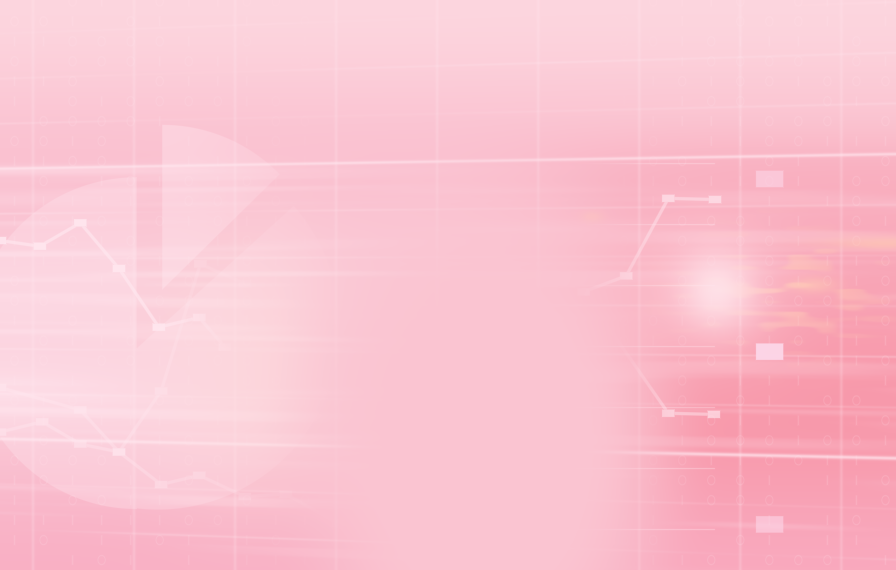
A Shadertoy shader for this background:

```glsl
// Canvas units: 100 per canvas height, origin at the lower left
float pixel() { return 100.0 / iResolution.y; }

float hash(vec2 p) {
    vec3 q = fract(vec3(p.xyx) * 0.1031);
    q += dot(q, q.yzx + 33.33);
    return fract((q.x + q.y) * q.z);
}

float noise(vec2 p) {
    vec2 i = floor(p), f = fract(p);
    f = f * f * (3.0 - 2.0 * f);
    return mix(mix(hash(i), hash(i + vec2(1, 0)), f.x),
               mix(hash(i + vec2(0, 1)), hash(i + vec2(1, 1)), f.x), f.y);
}

float fill(float d) { return 1.0 - smoothstep(-0.8 * pixel(), 0.8 * pixel(), d); }

float glow(vec2 p, vec2 center, vec2 radius) {
    vec2 q = (p - center) / radius;
    return exp(-dot(q, q));
}

float box(vec2 p, vec2 halfSize) {
    vec2 q = abs(p) - halfSize;
    return max(q.x, q.y);
}

// Distance to the nearest multiple of a step
float repeated(float x, float period) { return abs(mod(x + 0.5 * period, period) - 0.5 * period); }

// Chart line with a marker at each point
float chart(vec2 p, vec2 points[8]) {
    float line = 1e3, marker = 1e3;
    for (int i = 0; i < 8; i++) {
        vec2 a = points[i], ab = points[min(i + 1, 7)] - a, ap = p - a;
        float t = clamp(dot(ap, ab) / max(dot(ab, ab), 1e-4), 0.0, 1.0);
        line = min(line, length(ap - ab * t) - 0.28);
        marker = min(marker, box(ap, vec2(1.1, 0.65)));
    }
    return max(0.75 * fill(line), fill(marker));
}

// Pie with a notch, and the slice pulled out of it
float pie(vec2 p) {
    float left = max(length(p - vec2(24, 39.8)) - 29.1, p.x - 24.0);
    float right = max(length(p - vec2(27.7, 42.6)) - 32.0, 24.0 - p.x);
    right = max(right, dot(p - vec2(51.2, 63.5), vec2(-0.67, 0.74)));
    vec2 q = p - vec2(28.5, 49.2);
    float slice = max(length(q) - 28.9, max(-q.x, dot(q, vec2(0.7, -0.714))));
    return 0.8 * fill(left) + 0.7 * fill(right) + fill(slice);
}

// Faint grid of rings and ticks
float glyphs(vec2 p) {
    vec2 cell = floor(p / vec2(5.1, 3.5));
    vec2 q = p - (cell + 0.5) * vec2(5.1, 3.5);
    float ring = abs(length(q * vec2(1.25, 1.0)) - 0.8) - 0.1;
    float tick = box(q, vec2(0.12, 0.85));
    return fill(hash(cell) < 0.5 ? ring : tick) * step(0.25, hash(cell + 17.0));
}

vec3 background(vec2 p) {
    vec3 left = mix(vec3(0.975, 0.69, 0.77), vec3(0.98, 0.78, 0.835), smoothstep(0.0, 30.0, p.y));
    left = mix(left, vec3(0.98, 0.755, 0.815), smoothstep(52.0, 70.0, p.y));
    vec3 right = mix(vec3(0.975, 0.66, 0.74), vec3(0.97, 0.60, 0.67), smoothstep(0.0, 27.0, p.y));
    right = mix(right, vec3(0.975, 0.68, 0.745), smoothstep(30.0, 68.0, p.y));
    right = mix(right, vec3(0.98, 0.75, 0.805), smoothstep(66.0, 82.0, p.y));
    vec3 color = mix(left, right, smoothstep(70.0, 130.0, p.x));
    return mix(color, vec3(0.99, 0.835, 0.87), smoothstep(70.0, 100.0, p.y));
}

void mainImage(out vec4 fragColor, in vec2 fragCoord) {
    vec2 p = 100.0 * fragCoord / iResolution.y;
    p.x *= 157.4 * iResolution.y / (100.0 * iResolution.x);
    vec3 pale = vec3(1.0, 0.91, 0.94), peach = vec3(1.0, 0.80, 0.70);
    vec3 color = background(p);

    // Light streaks that fan out to the right
    float fan = (p.y - 50.0) / (1.0 + 0.0008 * p.x);
    float band = smoothstep(74.0, 62.0, p.y) * mix(0.4, 0.2, smoothstep(50.0, 110.0, p.x));
    float streak = noise(vec2(p.x * 0.022, fan * 1.1)) * noise(vec2(p.x * 0.03 + 9.0, fan * 0.4));
    color = mix(color, pale, band * smoothstep(0.2, 0.8, streak));
    float fine = repeated(fan - 20.4, 7.9) / 0.2;
    color = mix(color, pale, 0.28 * exp(-fine * fine) * noise(vec2(p.x * 0.03, floor(fan / 7.9))));
    float topBeam = (fan - 20.4) / 0.28, lowBeam = (fan + 27.0) / 0.32;
    color = mix(color, pale, 0.5 * exp(-topBeam * topBeam) + 0.6 * exp(-lowBeam * lowBeam));
    color = mix(color, pale, 0.4 * glow(p, vec2(0, 70), vec2(55, 0.9)));
    color = mix(color, pale, 0.45 * glow(p, vec2(0, 31), vec2(32, 6)));
    color = mix(color, pale, 0.25 * glow(p, vec2(5, 47), vec2(45, 9)));

    // Vertical grid, glyphs and the pie
    float grid = repeated(p.x - 5.8, 17.75) / 0.28;
    color = mix(color, pale, 0.22 * exp(-grid * grid));
    float sides = smoothstep(65.0, 25.0, p.x) + smoothstep(105.0, 125.0, p.x);
    color = mix(color, pale, 0.16 * sides * glyphs(p));
    color = mix(color, vec3(0.99, 0.85, 0.85), 0.55 * glow(p, vec2(44, 36), vec2(17, 24)));
    color = mix(color, pale, 0.38 * pie(p) * smoothstep(66.0, 28.0, p.x));

    // Warm sparks around the flare
    float warm = glow(p, vec2(138, 49), vec2(16, 9));
    float sparks = smoothstep(0.55, 0.9, noise(p * vec2(0.2, 1.0)));
    color = mix(color, peach, 0.6 * warm * sparks);
    color = mix(color, peach, 0.55 * glow(p, vec2(157, 57.4), vec2(13, 1.1)));
    color = mix(color, peach, 0.5 * glow(p, vec2(143, 50), vec2(4, 1.4)));
    color = mix(color, peach, 0.35 * glow(p, vec2(104, 62), vec2(2, 1)));

    // Soft clearing in the middle
    float clearing = 1.0 - smoothstep(0.45, 1.12, length((p - vec2(85, 22)) / vec2(37, 54)));
    color = mix(color, vec3(0.98, 0.77, 0.82), clearing);

    // Flare
    color = mix(color, vec3(1.0, 0.83, 0.87), 0.5 * glow(p, vec2(125, 49), vec2(13)));
    color = mix(color, vec3(1.0, 0.92, 0.94), 0.75 * glow(p, vec2(126, 49), vec2(6.5)));

    // Charts, fading toward the middle
    float upper = chart(p, vec2[8](vec2(0, 57.8), vec2(7, 56.8), vec2(14.1, 60.9), vec2(20.9, 52.9),
        vec2(27.9, 42.6), vec2(35, 44.3), vec2(39.5, 39.1), vec2(39.5, 39.1)));
    float lower = chart(p, vec2[8](vec2(0, 32), vec2(14.1, 28.1), vec2(20.9, 20.7), vec2(28.3, 15),
        vec2(35, 16.6), vec2(43, 12.9), vec2(50.2, 13.3), vec2(59.4, 8.2)));
    float peak = chart(p, vec2[8](vec2(0, 24.2), vec2(7.4, 26), vec2(14.1, 22.1), vec2(20.9, 20.7),
        vec2(28.3, 31.4), vec2(35.2, 53.7), vec2(43, 50.2), vec2(43, 50.2)));
    float fork = chart(p, vec2[8](vec2(125.6, 65), vec2(117.4, 65.2), vec2(110, 51.6), vec2(102.5, 48.8),
        vec2(117.4, 27.5), vec2(125.4, 27.3), vec2(125.4, 27.3), vec2(125.4, 27.3)));
    color = mix(color, pale, 0.85 * upper * smoothstep(44.0, 27.0, p.x));
    color = mix(color, pale, 0.5 * lower * smoothstep(64.0, 15.0, p.x));
    color = mix(color, pale, 0.5 * peak * smoothstep(52.0, 15.0, p.x));
    float fork_fade = smoothstep(98.0, 118.0, p.x) * (p.y < 48.0 ? smoothstep(106.0, 120.0, p.x) : 1.0);
    color = mix(color, pale, 0.65 * fork * fork_fade);

    // Ruled lines and legend boxes
    float rule = fill(repeated(p.y - 7.1, 10.7) - 0.1) * fill(p.x - 125.6) * step(p.y, 75.0);
    color = mix(color, pale, 0.35 * rule * smoothstep(100.0, 118.0, p.x));
    for (int i = 0; i < 3; i++) {
        float legend = fill(box(p - vec2(135.2, 8.0 + 30.3 * float(i)), vec2(2.4, 1.45)));
        color = mix(color, vec3(0.99, 0.84, 0.91), legend * (i == 1 ? 0.95 : 0.6));
    }
    fragColor = vec4(color, 1.0);
}
```
